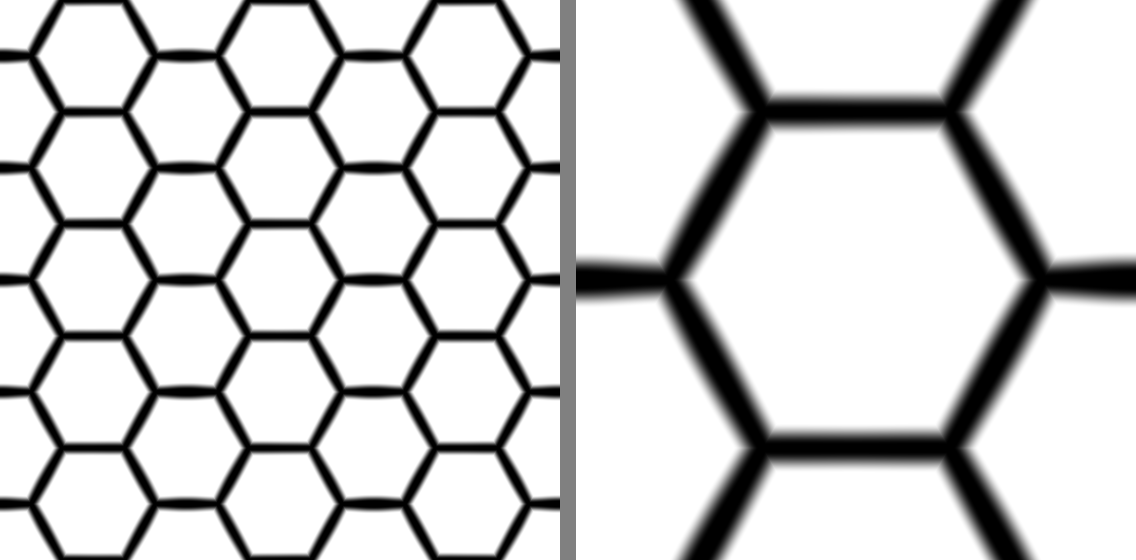
Left, the full canvas; right, a detail of the centre.
A WebGL 1 fragment shader for this pattern:

```glsl
precision highp float;

uniform vec2 u_resolution;

const float TAU = 6.2831853;
const vec2 REPEATS = vec2(3.0, 5.0);
const vec2 NOISE_PERIOD = vec2(6.0, 5.0);
const vec3 PAPER = vec3(1.0);
const vec3 INK = vec3(0.0);

// Unit gradient at a lattice point, wrapped to the period
vec2 latticeGradient(vec2 node, vec2 period) {
  vec2 wrapped = mod(node, period);
  float angle = TAU * fract(sin(dot(wrapped, vec2(127.1, 311.7))) * 4375.85);
  return vec2(cos(angle), sin(angle));
}

float cornerValue(vec2 cell, vec2 local, vec2 corner, vec2 period) {
  return dot(latticeGradient(cell + corner, period), local - corner);
}

// Tiling gradient noise, roughly -0.7 to 0.7
float gradientNoise(vec2 p, vec2 period) {
  vec2 cell = floor(p);
  vec2 f = fract(p);
  vec2 w = f * f * f * (f * (f * 6.0 - 15.0) + 10.0);
  float low = mix(cornerValue(cell, f, vec2(0.0, 0.0), period),
                  cornerValue(cell, f, vec2(1.0, 0.0), period), w.x);
  float high = mix(cornerValue(cell, f, vec2(0.0, 1.0), period),
                   cornerValue(cell, f, vec2(1.0, 1.0), period), w.x);
  return mix(low, high, w.y);
}

// Distances to the nearest and second nearest sides of a flat-topped hexagon
vec2 hexSides(vec2 q, vec2 size) {
  q = abs(q);
  vec2 normal = normalize(vec2(0.5 * size.y, size.x / 6.0));
  float top = 0.5 * size.y - q.y;
  float slant = dot(normal, vec2(size.x / 3.0 - q.x, -q.y));
  float mirrored = dot(normal, vec2(size.x / 3.0 - q.x, q.y));
  return vec2(min(top, slant), min(max(top, slant), mirrored));
}

// Two interleaved hexagon columns per repeat; keeps the enclosing cell
vec2 honeycomb(vec2 uv, vec2 repeats) {
  vec2 size = 1.0 / repeats;
  vec2 p = uv * repeats;
  vec2 centred = hexSides((fract(p) - 0.5) * size, size);
  vec2 shifted = hexSides((fract(p + 0.5) - 0.5) * size, size);
  return centred.x > shifted.x ? centred : shifted;
}

// Half width of a strand: necked at the joints, fuller between them
float strandHalfWidth(vec2 uv, float jointDistance, vec2 repeats) {
  float middle = smoothstep(0.0, 0.05, jointDistance);
  float column = cos(TAU * repeats.x * uv.x);
  float wear = gradientNoise(uv * NOISE_PERIOD + 0.37, NOISE_PERIOD);
  return 0.0084 + middle * (0.0013 + 0.0012 * column) + 0.0011 * wear;
}

void main() {
  vec2 uv = gl_FragCoord.xy / u_resolution;
  vec2 sides = honeycomb(uv, REPEATS);
  float halfWidth = strandHalfWidth(uv, sides.y, REPEATS);

  // Blurred edge, never sharper than a pixel
  float blur = max(0.0064, 0.75 / min(u_resolution.x, u_resolution.y));
  float paper = smoothstep(halfWidth - blur, halfWidth + blur, sides.x);
  gl_FragColor = vec4(mix(INK, PAPER, paper), 1.0);
}
```
